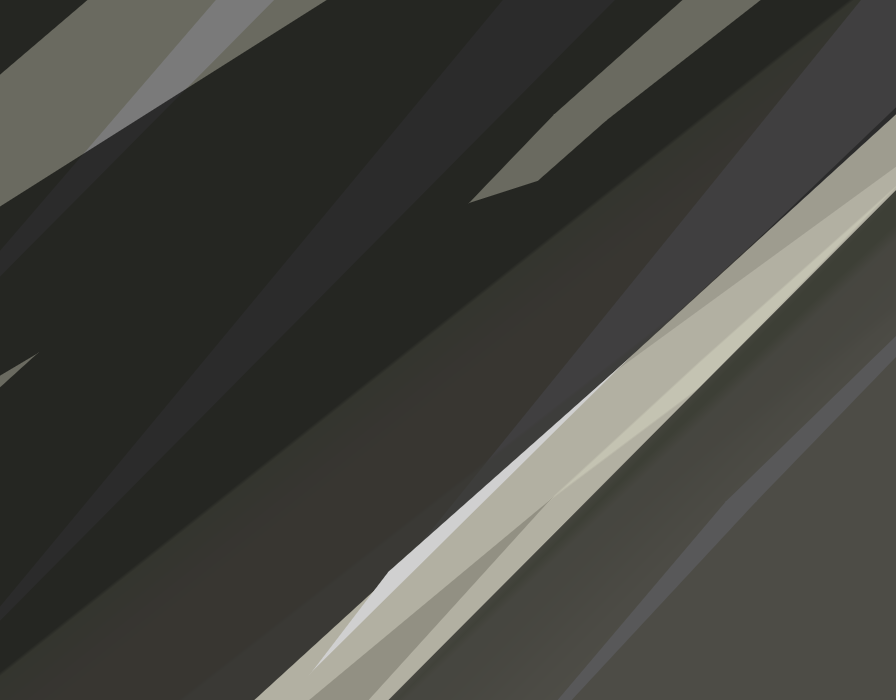
Write a Shadertoy shader that draws this background.

```glsl
// Canvas extent in design units
const vec2 EXTENT = vec2(7.68, 6.0);

// Palette
const vec3 NIGHT       = vec3(0.145, 0.149, 0.133);
const vec3 NIGHT_RAY   = vec3(0.169, 0.168, 0.170);
const vec3 OLIVE       = vec3(0.416, 0.416, 0.376);
const vec3 OLIVE_RAY   = vec3(0.480, 0.480, 0.480);
const vec3 MOSS        = vec3(0.204, 0.208, 0.182);
const vec3 UMBER       = vec3(0.218, 0.210, 0.194);
const vec3 UMBER_LOW   = vec3(0.226, 0.225, 0.207);
const vec3 SLATE       = vec3(0.251, 0.248, 0.251);
const vec3 GROUND_DARK = vec3(0.240, 0.248, 0.212);
const vec3 GROUND_MID  = vec3(0.276, 0.274, 0.250);
const vec3 GROUND      = vec3(0.302, 0.298, 0.274);
const vec3 GROUND_RAY  = vec3(0.345, 0.345, 0.350);
const vec3 BEAM        = vec3(0.700, 0.690, 0.635);
const vec3 BEAM_SHADE  = vec3(0.618, 0.610, 0.562);
const vec3 BEAM_FOLD   = vec3(0.572, 0.565, 0.514);
const vec3 BEAM_LIGHT  = vec3(0.768, 0.766, 0.698);
const vec3 GLINT       = vec3(0.815, 0.815, 0.815);

// Softness of the blurred edges
const float BAND_BLUR = 0.03;
const float GROUND_BLUR = 0.10;

// Signed distance to the line a-b, positive on its left
float side(vec2 p, vec2 a, vec2 b) {
    vec2 d = normalize(b - a), q = p - a;
    return d.x * q.y - d.y * q.x;
}

// Inner distance of convex shapes, for either winding
float triangle(vec2 p, vec2 a, vec2 b, vec2 c) {
    float turn = sign(side(c, a, b));
    return min(turn * side(p, a, b), min(turn * side(p, b, c), turn * side(p, c, a)));
}

float quad(vec2 p, vec2 a, vec2 b, vec2 c, vec2 d) {
    float turn = sign(side(c, a, b));
    return min(min(turn * side(p, a, b), turn * side(p, b, c)),
               min(turn * side(p, c, d), turn * side(p, d, a)));
}

// Coverage of an edge with the given width
float cover(float dist, float width) {
    return clamp(0.5 + dist / width, 0.0, 1.0);
}

void mainImage(out vec4 fragColor, in vec2 fragCoord) {
    vec2 p = fragCoord / iResolution.xy * EXTENT;
    float px = EXTENT.y / iResolution.y;

    // Dark field and its faint rays
    float cornerRay = cover(quad(p, vec2(1.85, 6.0), vec2(2.35, 6.0), vec2(0.0, 3.63), vec2(0.0, 3.85)), px);
    float longRay = cover(quad(p, vec2(4.31, 6.0), vec2(5.27, 6.0), vec2(0.0, 0.68), vec2(0.0, 0.80)), px);
    vec3 color = mix(NIGHT, NIGHT_RAY, max(cornerRay, longRay));

    // Olive corner band, shard and splinter
    float corner = cover(quad(p, vec2(0.75, 6.0), vec2(2.80, 6.0), vec2(0.0, 4.23), vec2(0.0, 5.36)), px);
    color = mix(color, mix(OLIVE, OLIVE_RAY, cornerRay), corner);
    float shard = cover(quad(p, vec2(5.85, 6.0), vec2(6.52, 6.0), vec2(5.20, 4.97), vec2(4.75, 5.02)), px)
                + cover(quad(p, vec2(4.75, 5.02), vec2(5.20, 4.97), vec2(4.61, 4.45), vec2(4.02, 4.26)), px);
    color = mix(color, OLIVE, min(shard, 1.0));
    float splinter = triangle(p, vec2(0.0, 2.78), vec2(0.32, 2.97), vec2(0.0, 2.68));
    color = mix(color, OLIVE, cover(splinter, px));

    // Umber band, shifting from moss at its upper edge
    float band = -side(p, vec2(0.0, 0.22), vec2(7.30, 6.0));
    color = mix(color, mix(MOSS, UMBER, smoothstep(0.0, 0.5, band)), cover(band, BAND_BLUR));
    float lowBand = cover(-side(p, vec2(1.55, 0.0), vec2(5.40, 3.0)), BAND_BLUR);
    color = mix(color, UMBER_LOW, lowBand);

    // Slate ray above the beam, with a thin shadow
    float slate = quad(p, vec2(7.38, 6.0), vec2(3.45, 1.15), vec2(7.68, 5.04), vec2(7.68, 6.0));
    color = mix(color, SLATE, cover(slate, px) * (1.0 - 0.45 * lowBand));
    float shadow = triangle(p, vec2(7.68, 5.08), vec2(7.68, 5.00), vec2(6.30, 3.76));
    color = mix(color, NIGHT_RAY, cover(shadow, px));

    // Ground below the beam
    float depth = -side(p, vec2(3.33, 0.0), vec2(7.68, 4.37));
    vec3 ground = mix(GROUND_MID, GROUND, smoothstep(0.2, 1.1, depth));
    float haze = triangle(p, vec2(7.68, 4.40), vec2(7.68, 3.35), vec2(4.40, 0.80));
    ground = mix(ground, GROUND_MID, 0.6 * cover(haze, GROUND_BLUR));
    float edgeShade = triangle(p, vec2(7.72, 4.42), vec2(7.72, 4.05), vec2(3.40, 0.0));
    ground = mix(ground, GROUND_DARK, cover(edgeShade, GROUND_BLUR));
    float groundRay = cover(quad(p, vec2(7.68, 3.12), vec2(7.68, 2.94), vec2(6.48, 1.70), vec2(6.22, 1.70)), px)
                    + cover(quad(p, vec2(6.22, 1.70), vec2(6.48, 1.70), vec2(4.90, 0.0), vec2(4.78, 0.0)), px);
    ground = mix(ground, GROUND_RAY, min(groundRay, 1.0));
    color = mix(color, ground, cover(depth, px));

    // Pale beam with its facets
    vec3 beam = BEAM;
    float shade = triangle(p, vec2(7.72, 5.10), vec2(7.72, 4.60), vec2(5.25, 2.80));
    beam = mix(beam, BEAM_SHADE, cover(shade, px));
    float light = quad(p, vec2(7.68, 4.40), vec2(6.00, 2.68), vec2(4.72, 1.72), vec2(6.00, 2.90));
    beam = mix(beam, BEAM_LIGHT, cover(light, 2.0 * px));
    float fold = triangle(p, vec2(2.65, 0.0), vec2(3.16, 0.0), vec2(4.72, 1.72));
    beam = mix(beam, BEAM_FOLD, cover(fold, px));
    float beamShape = quad(p, vec2(2.18, 0.0), vec2(3.33, 0.0), vec2(7.68, 4.37), vec2(7.68, 5.02));
    color = mix(color, beam, cover(beamShape, px));

    // Bright glint along the upper edge
    float glint = triangle(p, vec2(2.68, 0.25), vec2(3.33, 1.10), vec2(5.35, 2.89));
    color = mix(color, GLINT, cover(glint, px));

    fragColor = vec4(color, 1.0);
}
```
